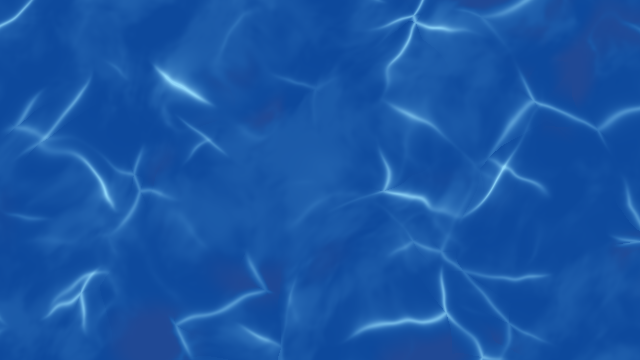
Give the GLSL for this texture, as a Shadertoy shader.

```glsl
// Deep blue water with broken, glowing caustic filaments and soft wisps of light.

const vec3 DEEP_BLUE  = vec3(0.050, 0.285, 0.612);
const vec3 SOFT_BLUE  = vec3(0.160, 0.420, 0.710);
const vec3 PALE_CYAN  = vec3(0.560, 0.840, 0.980);
const vec3 DUSK_VIOLET = vec3(0.150, 0.285, 0.575);
const vec2 RISING  = vec2(0.60, 0.80);   // direction of the main filaments
const vec2 FALLING = vec2(0.866, -0.50); // direction of the finer ones

vec2 hash2(vec2 p) {
    vec3 q = fract(p.xyx * vec3(0.1031, 0.1030, 0.0973));
    q += dot(q, q.yzx + 33.33);
    return fract((q.xx + q.yz) * q.zy);
}

// Two independent channels of smooth value noise, 0 to 1.
vec2 noise2(vec2 p) {
    vec2 cell = floor(p);
    vec2 f = fract(p);
    f = f * f * (3.0 - 2.0 * f);
    vec2 low  = mix(hash2(cell), hash2(cell + vec2(1, 0)), f.x);
    vec2 high = mix(hash2(cell + vec2(0, 1)), hash2(cell + vec2(1, 1)), f.x);
    return mix(low, high, f.y);
}

float fbm(vec2 p) {
    float sum = 0.0;
    float weight = 0.48;
    for (int i = 0; i < 4; i++) {
        sum += weight * noise2(p).x;
        p = mat2(1.6, 1.2, -1.2, 1.6) * p + 7.3;
        weight *= 0.58;
    }
    return sum;
}

vec2 warp(vec2 p, float scale, float amount) {
    return p + amount * (noise2(p * scale) - 0.5);
}

// Coordinates along and across a direction, stretched along it.
vec2 stretchAlong(vec2 p, vec2 dir, float stretch) {
    return vec2(dot(p, dir) / stretch, dot(p, vec2(-dir.y, dir.x)));
}

// Width of the gap to the border between the two nearest cell points.
float borderGap(vec2 p) {
    vec2 cell = floor(p);
    vec2 nearest = vec2(9.0);
    vec2 second = vec2(9.0);
    for (int y = -2; y <= 2; y++) {
        for (int x = -2; x <= 2; x++) {
            vec2 id = cell + vec2(x, y);
            vec2 toPoint = id + 0.1 + 0.8 * hash2(id) - p;
            float d = dot(toPoint, toPoint);
            if (d < dot(nearest, nearest)) {
                second = nearest;
                nearest = toPoint;
            } else if (d < dot(second, second)) {
                second = toPoint;
            }
        }
    }
    return dot(nearest + second, normalize(second - nearest));
}

// Bright line with a smooth crest.
float filament(float gap, float width) {
    float t = gap / width;
    return 1.0 / (1.0 + t * t);
}

// Patches where a layer of filaments is lit.
float patches(vec2 p, float scale, float from, float to) {
    return smoothstep(from, to, noise2(p * scale).y);
}

vec3 waterColor(float light) {
    vec3 color = mix(DEEP_BLUE, SOFT_BLUE, clamp(light / 0.25, 0.0, 1.0));
    return mix(color, PALE_CYAN, clamp((light - 0.25) / 0.75, 0.0, 1.0));
}

void mainImage(out vec4 fragColor, in vec2 fragCoord) {
    vec2 uv = fragCoord / iResolution.y;
    vec2 p = warp(warp(uv + 3.0, 4.0, 0.10), 10.0, 0.030);
    p = warp(p, 23.0, 0.010);

    // Wisps of scattered light
    float smoke = fbm(stretchAlong(p, RISING, 1.25) * 7.5);
    float light = 0.13 * smoothstep(0.37, 0.78, smoke);

    // Main filaments with a ragged halo
    float gap = borderGap(stretchAlong(p, RISING, 1.4) * 3.0);
    float lit = patches(uv + 5.0, 6.0, 0.36, 0.78);
    light += 0.70 * lit * filament(gap, 0.034);
    light += 0.45 * lit * smoke * smoke * exp(-gap / 0.16);

    // Fainter, finer filaments and brushed streaks
    float fineGap = borderGap(stretchAlong(p + 11.0, FALLING, 1.5) * 3.8);
    float fineLit = patches(uv + 17.0, 6.5, 0.44, 0.88);
    light += 0.50 * fineLit * filament(fineGap, 0.048);
    float streak = abs(noise2(stretchAlong(p + 29.0, RISING, 1.3) * 9.0).x - 0.5);
    light += 0.18 * patches(uv + 41.0, 6.0, 0.45, 0.85) * smoke * filament(streak, 0.07);

    // Violet tint in the darkest hollows
    float hollow = smoothstep(0.60, 0.90, noise2(p * 4.6 + 23.0).x);
    hollow *= smoothstep(0.05, 0.40, gap) * (1.0 - smoothstep(0.02, 0.14, light));

    vec3 color = mix(waterColor(light), DUSK_VIOLET, 0.75 * hollow);
    fragColor = vec4(color, 1.0);
}
```
